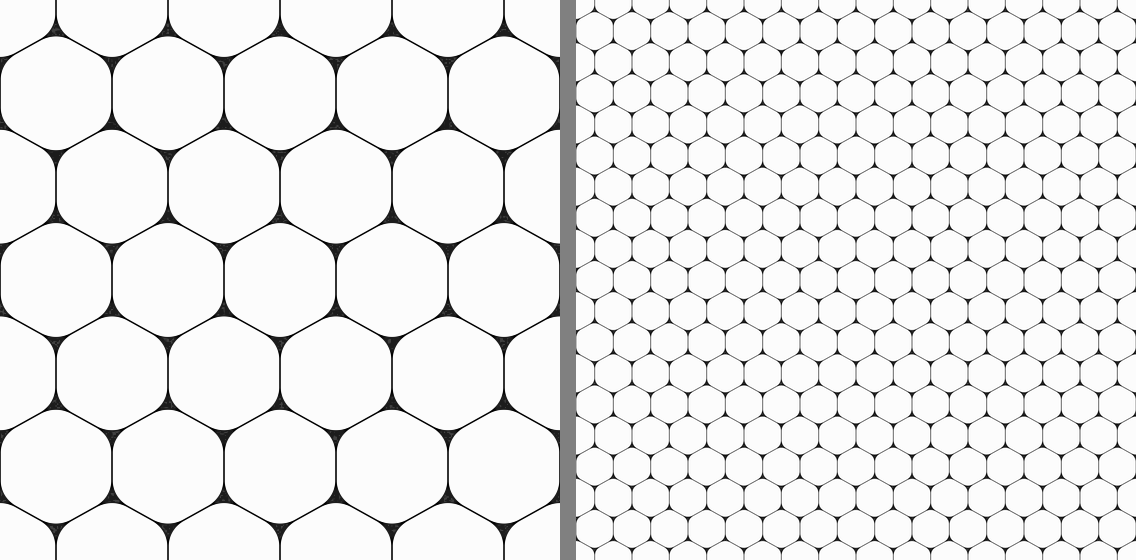
Left: one tile. Right: repeated 3 by 3.
Reproduce this pattern procedurally as a Shadertoy shader.

```glsl
// Seamless honeycomb of thin black lines with filleted, lightly speckled joints.

const vec2 REPEATS = vec2(5.0, 3.0);      // whole lattice periods across and down
const vec2 PERIOD = vec2(1.0, 1.7320508); // one period holds two staggered cells
const float LINE_HALF = 0.0068;           // half line width, in cell widths
const float CORNER_RADIUS = 0.27;         // rounding of each cell corner
const float JOINT_INNER = 0.065;          // joint tone is full inside this radius
const float JOINT_OUTER = 0.11;           // and fades to line tone at this one
const float GRAIN_CELLS = 320.0;          // speckles across the canvas
const vec3 PAPER = vec3(0.99);
const vec3 LINE_INK = vec3(0.0);
const vec3 JOINT_INK = vec3(0.11);
const vec3 SPECKLE_INK = vec3(0.25);

float hash(vec2 cell) {
    return fract(sin(dot(cell, vec2(127.1, 311.7))) * 43758.5453);
}

// Value noise that wraps at the canvas edges
float wrappedNoise(vec2 uv) {
    vec2 p = uv * GRAIN_CELLS;
    vec2 i = floor(p);
    vec2 f = fract(p);
    f = f * f * (3.0 - 2.0 * f);
    vec2 lo = mod(i, GRAIN_CELLS);
    vec2 hi = mod(i + 1.0, GRAIN_CELLS);
    return mix(mix(hash(lo), hash(vec2(hi.x, lo.y)), f.x),
               mix(hash(vec2(lo.x, hi.y)), hash(hi), f.x), f.y);
}

// Offset from the nearest cell centre of the staggered lattice
vec2 cellOffset(vec2 p) {
    vec2 a = mod(p, PERIOD) - 0.5 * PERIOD;
    vec2 b = mod(p + 0.5 * PERIOD, PERIOD) - 0.5 * PERIOD;
    return dot(a, a) < dot(b, b) ? a : b;
}

// Signed distance to a hexagon with upright sides
float hexagonDistance(vec2 p, float apothem) {
    const vec3 k = vec3(-0.8660254, 0.5, 0.5773503);
    p = abs(p.yx);
    p -= 2.0 * min(dot(k.xy, p), 0.0) * k.xy;
    p -= vec2(clamp(p.x, -k.z * apothem, k.z * apothem), apothem);
    return length(p) * sign(p.y);
}

// Distance to the closest corner of a unit-wide cell
float cornerDistance(vec2 p) {
    p = abs(p);
    return min(length(p - vec2(0.0, 0.57735)), length(p - vec2(0.5, 0.288675)));
}

void mainImage(out vec4 fragColor, in vec2 fragCoord) {
    vec2 uv = fragCoord / iResolution.xy;
    vec2 scale = REPEATS * PERIOD;
    vec2 offset = cellOffset(uv * scale);
    float pixel = max(scale.x / iResolution.x, scale.y / iResolution.y);

    // Ink covers whatever lies outside the rounded cell
    float apothem = 0.5 - LINE_HALF - CORNER_RADIUS;
    float outside = hexagonDistance(offset, apothem) - CORNER_RADIUS;
    float coverage = smoothstep(-0.6 * pixel, 0.6 * pixel, outside);

    // Joints are charcoal with faint speckles away from their rims
    float joint = 1.0 - smoothstep(JOINT_INNER, JOINT_OUTER, cornerDistance(offset));
    float core = joint * smoothstep(0.006, 0.02, outside);
    float speckle = core * smoothstep(0.55, 0.85, wrappedNoise(uv));
    vec3 ink = mix(LINE_INK, JOINT_INK, joint);
    ink = mix(ink, SPECKLE_INK, speckle);

    fragColor = vec4(mix(PAPER, ink, coverage), 1.0);
}
```
